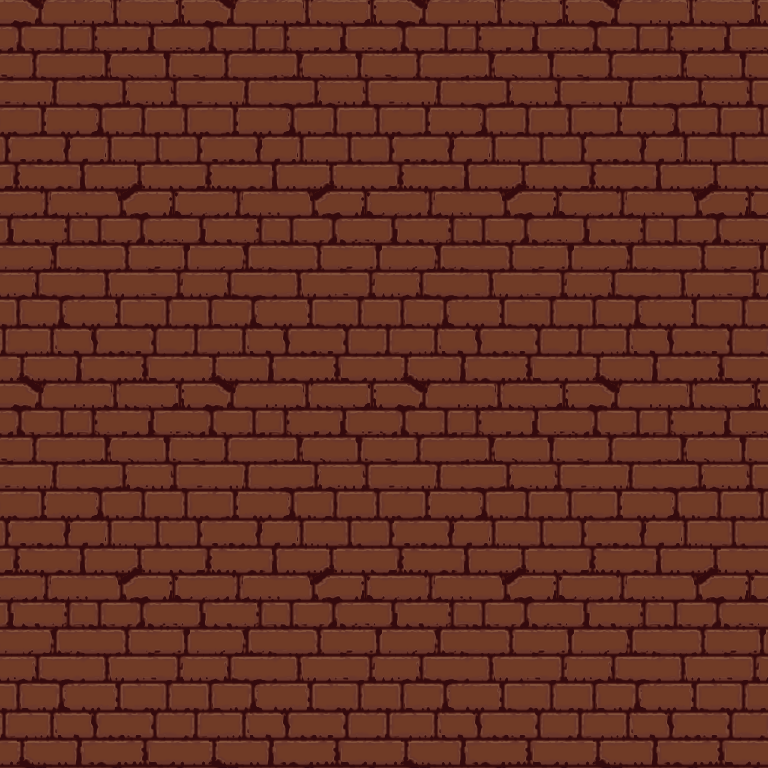
This texture is drawn by a Shadertoy shader. Its source:

```glsl
// Weathered brown brick wall: seven courses of uneven bricks form a tile, four tiles
// span the canvas each way, and every second band of tiles is mirrored. Bricks are
// rounded boxes eroded by wrapping value noise, with pale rims and dark mortar.

const float TILES = 4.0;           // repeats across and down
const float TILE = 128.0;          // wall units per tile
const float BAND_SHIFT = 1.33;     // band start above the top edge
const float MIRROR_SUM = 107.7;    // x + mirrored x in odd bands
const float MORTAR_HALF = 0.95;
const float CORNER = 2.3;
const float SOFTNESS = 0.45;       // edge blur in wall units
const vec2 HOLE_A = vec2(15.0, -2.5);
const vec2 HOLE_B = vec2(25.0, 4.5);
const float HOLE_RADIUS = 2.4;

const vec3 BRICK = vec3(0.44, 0.23, 0.15);
const vec3 BRICK_SHADE = vec3(0.41, 0.21, 0.17);
const vec3 RIM = vec3(0.51, 0.32, 0.23);
const vec3 MORTAR = vec3(0.24, 0.06, 0.05);
const vec3 MORTAR_DEEP = vec3(0.20, 0.04, 0.05);

// Course edges from the top, and the joints along each course.
// A repeated last joint marks a course of three bricks.
const float COURSE[8] = float[8](0.0, 18.0, 36.0, 54.0, 72.0, 91.5, 110.0, 128.0);
const vec4 JOINTS[7] = vec4[7](
    vec4(26.7, 76.7, 120.0, 120.0),
    vec4(13.3, 41.3, 62.2, 101.3),
    vec4(23.0, 71.0, 111.5, 111.5),
    vec4(36.5, 82.7, 116.5, 116.5),
    vec4(28.5, 67.0, 95.5, 124.0),
    vec4(4.5, 44.5, 73.0, 105.0),
    vec4(11.0, 55.0, 93.0, 93.0));

float hash(vec2 cell) {
    uvec2 k = uvec2(ivec2(floor(cell))) * uvec2(1597334673u, 3812015801u);
    uint h = (k.x ^ k.y) * 1597334673u;
    h = (h ^ (h >> 15u)) * 2246822519u;
    h ^= h >> 13u;
    return float(h >> 8u) / 16777216.0;
}

// Value noise that wraps at the tile width
float noise(vec2 p, vec2 size) {
    vec2 i = floor(p / size), f = fract(p / size);
    f = f * f * (3.0 - 2.0 * f);
    float wrap = TILE / size.x;
    float x0 = mod(i.x, wrap), x1 = mod(i.x + 1.0, wrap);
    return mix(mix(hash(vec2(x0, i.y)), hash(vec2(x1, i.y)), f.x),
               mix(hash(vec2(x0, i.y + 1.0)), hash(vec2(x1, i.y + 1.0)), f.x), f.y);
}

// Distance to the broken gap that links two courses across a band edge
float holeDistance(vec2 p) {
    vec2 middle = 0.5 * (HOLE_A + HOLE_B), axis = HOLE_B - HOLE_A;
    p.x = mod(p.x - middle.x + 0.5 * TILE, TILE) - 0.5 * TILE;
    p.y -= middle.y;
    float t = clamp(dot(p, axis) / dot(axis, axis), -0.5, 0.5);
    return length(p - axis * t) - HOLE_RADIUS;
}

void mainImage(out vec4 fragColor, in vec2 fragCoord) {
    // Wall coordinates, y downwards, folded into one tile
    float scale = TILES * TILE / iResolution.y;
    vec2 p = vec2(fragCoord.x, iResolution.y - fragCoord.y) * scale;
    p.y += BAND_SHIFT;
    float band = floor(p.y / TILE);
    p.y -= band * TILE;
    if (mod(band, 2.0) > 0.5) p.x = MIRROR_SUM - p.x;
    p.x = mod(p.x, TILE);

    // Find the course and the joints on both sides
    int course = 0;
    for (int i = 1; i < 7; i++) if (p.y >= COURSE[i]) course = i;
    float left = TILE, right = TILE, id = 0.0;
    for (int i = 0; i < 4; i++) {
        float joint = JOINTS[course][i];
        float d = mod(p.x - joint, TILE);
        if (d < left) { left = d; id = joint; }
        right = min(right, TILE - d);
    }
    float top = p.y - COURSE[course], bottom = COURSE[course + 1] - p.y;

    // Depth inside the rounded brick
    vec2 halfSize = 0.5 * vec2(left + right, top + bottom) - MORTAR_HALF;
    vec2 q = abs(0.5 * vec2(left - right, top - bottom)) - halfSize + CORNER;
    float depth = CORNER - length(max(q, 0.0)) - min(max(q.x, q.y), 0.0);

    // Chipped edges, deepest along the foot of damaged bricks
    float damage = hash(vec2(id * 2.0, float(course) + 200.0));
    float chip = smoothstep(0.5, 0.95, noise(p, vec2(2.0, 3.0)));
    float foot = 1.0 - smoothstep(2.0, 5.0, bottom);
    float side = 1.0 - smoothstep(2.0, 5.0, min(left, right));
    depth -= chip * (0.3 + foot * (1.3 + 1.6 * damage) + side * 2.6 * damage * damage);

    // Holes at the upper and lower band edges
    float hole = min(holeDistance(p), holeDistance(vec2(MIRROR_SUM - p.x, p.y - TILE)));
    depth = min(depth, hole + 1.8 * (noise(p, vec2(2.0)) - 0.5));

    // Shade the brick, its worn rim and the mortar
    float soft = SOFTNESS + 0.5 * scale;
    float blotch = noise(p, vec2(4.0, 3.0));
    float shade = 1.0 - smoothstep(1.2, 3.8, depth + 1.5 * (blotch - 0.5));
    vec3 color = mix(BRICK, BRICK_SHADE, shade);
    float rim = smoothstep(0.2, 0.8, depth) * (1.0 - smoothstep(1.3, 2.1, depth));
    float lit = mix(0.6, 1.0, 1.0 - smoothstep(2.0, 3.5, top)) * smoothstep(2.0, 4.0, bottom);
    color = mix(color, RIM, rim * lit * smoothstep(0.1, 0.6, noise(p + 37.0, vec2(2.0))));
    vec3 mortar = mix(MORTAR, MORTAR_DEEP, smoothstep(0.3, 1.0, -depth));
    color = mix(mortar, color, smoothstep(-soft, soft, depth));
    fragColor = vec4(color, 1.0);
}
```
